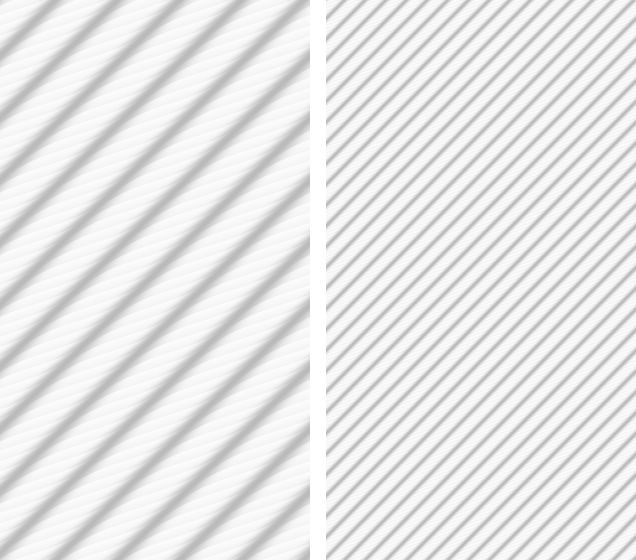
Left, the tile; right, the same tile 3 across and 3 down.
A WebGL 1 fragment shader for this pattern:

```glsl
precision highp float;
// Pale twisted ropes laid side by side on the diagonal, five across and nine down.
// Each rope is a shaded cylinder; arcsine bends its helical strands
// so that they run flat over the crown and steepen into the grooves.

uniform vec2 u_resolution;

const float STRANDS = 4.0;    // strands per cell along a groove
const float WRAP = 0.97;      // how far each strand turns into the groove

// Sawtooth from 0 to 1 whose sharp drop is softened over the given width.
float softSaw(float phase, float width) {
    float s = fract(phase);
    return s * (1.0 - smoothstep(1.0 - width, 1.0, s));
}

void main() {
    vec2 cell = gl_FragCoord.xy / u_resolution * vec2(5.0, 9.0);

    // Position across the rope: -1 at the lower groove, 1 at the upper one.
    float across = 2.0 * fract(cell.y - cell.x - 0.1) - 1.0;

    // Strand phase; it gains 2 * STRANDS over a rope and so joins at the grooves.
    float bend = STRANDS / asin(WRAP);
    float phase = STRANDS * cell.x + bend * asin(WRAP * across);

    // Phase change per pixel, used to smooth and fade the strand edges.
    float slope = 2.0 * bend * WRAP / sqrt(1.0 - WRAP * WRAP * across * across);
    vec2 cellsPerPixel = vec2(5.0, 9.0) / u_resolution;
    float footprint = length(vec2(STRANDS - slope, slope) * cellsPerPixel);
    float strand = softSaw(phase, clamp(1.5 * footprint, 0.02, 0.6));
    strand = mix(strand, 0.5, smoothstep(0.25, 0.6, footprint));

    // Groove shadow reaches further along the lower side of each strand.
    float groove = 0.5 - 0.5 * cos(3.14159 * across);
    float shadow = pow(groove, mix(3.0, 5.2, strand));

    float tone = 0.993 - 0.265 * shadow - 0.035 * (1.0 - strand) * (1.0 - shadow);
    gl_FragColor = vec4(vec3(tone), 1.0);
}
```
